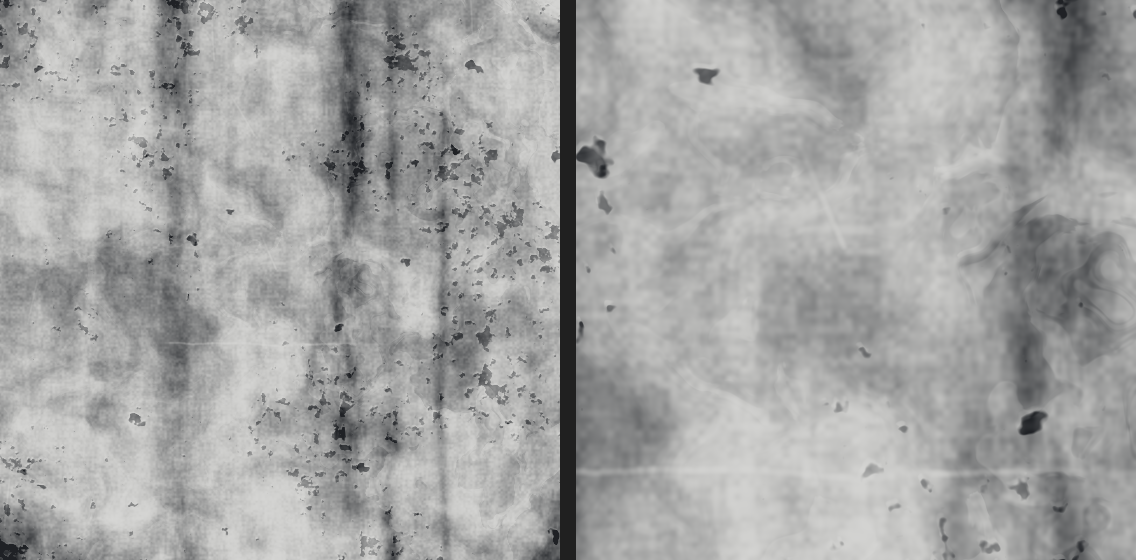
Left, the full canvas; right, a detail of the centre.
Give the GLSL for this texture, as a WebGL 2 fragment shader.

```glsl
#version 300 es
precision highp float;
// Weathered grey plaster: warped cloud noise with soft vertical stains, dark
// corners and pale peeled patches, then pits and chips with lit rims, fine
// scratches, a hairline crack and a woven grain laid on top.

#define BASE_TONE 0.675
#define CLOUD_CONTRAST 0.68
#define MOTTLE_CONTRAST 0.42
#define STREAK_CONTRAST 0.26
#define STAIN_DEPTH 0.25
#define CORNER_DEPTH 0.42
#define PATCH_LIFT 0.085
#define PIT_DEPTH 0.24
#define CHIP_DEPTH 0.36
#define GRAIN 0.085
#define STAIN_X vec4(0.32, 0.625, 0.70, 0.79)
#define STAIN_WIDTH vec4(0.034, 0.030, 0.014, 0.010)

uniform vec2 u_resolution;
out vec4 fragColor;

float hash(vec2 p) {
  vec3 q = fract(p.xyx * 0.1031);
  q += dot(q, q.yzx + 33.33);
  return fract((q.x + q.y) * q.z);
}

float noise(vec2 p) {
  vec2 i = floor(p), f = fract(p);
  f = f * f * (3.0 - 2.0 * f);
  return mix(mix(hash(i), hash(i + vec2(1, 0)), f.x),
             mix(hash(i + vec2(0, 1)), hash(i + vec2(1, 1)), f.x), f.y);
}

// Layered noise, centred on zero
float fbm(vec2 p, int octaves) {
  float sum = 0.0, amp = 1.0, total = 0.0;
  for (int i = 0; i < octaves; i++) {
    sum += amp * (noise(p) - 0.5);
    total += amp;
    amp *= 0.55;
    p = mat2(1.6, 1.2, -1.2, 1.6) * p + 17.3;
  }
  return sum / total;
}

// Soft vertical columns whose strength varies with height
float stains(vec2 uv) {
  float dark = 0.0;
  for (int i = 0; i < 4; i++) {
    float id = float(i) * 9.0;
    float drift = 0.012 * (noise(vec2(uv.y * 7.0, id)) - 0.5);
    float d = (uv.x - STAIN_X[i] + drift) / STAIN_WIDTH[i];
    float along = smoothstep(0.1, 0.85, noise(vec2(uv.y * 4.5 + id, id + 3.0)));
    dark += exp(-d * d) * (0.25 + 0.75 * along);
  }
  return dark * (1.0 + 2.2 * fbm(uv * vec2(45.0, 14.0), 4));
}

// Small clumped pits; bias raises their density
float pits(vec2 uv, float bias) {
  float clump = fbm(uv * 7.0 + 51.0, 4) * 0.9;
  float n = fbm(uv * 85.0, 3) + clump + bias;
  return smoothstep(0.27, 0.38, n);
}

// Sparse ragged chips, more frequent near the bottom
float chips(vec2 uv) {
  vec2 grid = uv * 15.0, cell = floor(grid);
  vec2 ragged = grid + 0.55 * vec2(fbm(uv * 55.0, 3), fbm(uv * 55.0 + 40.0, 3));
  float mask = 0.0;
  for (int y = -1; y <= 1; y++)
    for (int x = -1; x <= 1; x++) {
      vec2 id = cell + vec2(x, y);
      float chance = mix(0.28, 0.07, smoothstep(0.0, 6.0, id.y));
      vec2 centre = id + vec2(hash(id + 7.0), hash(id + 19.0));
      float radius = mix(0.06, 0.19, pow(hash(id + 31.0), 2.0));
      float d = length((ragged - centre) * vec2(0.9, 1.15)) - radius;
      mask = max(mask, step(hash(id + 3.0), chance) * smoothstep(0.03, -0.03, d));
    }
  return mask;
}

// Faint pale scratches, mostly upright
float scratches(vec2 uv) {
  float light = 0.0;
  for (int i = 0; i < 8; i++) {
    vec2 id = vec2(i, 5);
    vec2 start = vec2(hash(id), hash(id + 11.0));
    float angle = 1.57 + 1.3 * (hash(id + 23.0) - 0.5);
    vec2 dir = vec2(cos(angle), sin(angle));
    float len = mix(0.04, 0.13, hash(id + 37.0));
    vec2 q = uv - start;
    float t = clamp(dot(q, dir), 0.0, len);
    light += smoothstep(0.003, 0.0, length(q - dir * t)) * (1.0 - 0.7 * t / len);
  }
  return light * (0.4 + 0.6 * noise(uv * 60.0));
}

void main() {
  vec2 uv = gl_FragCoord.xy / u_resolution;
  vec2 warp = vec2(fbm(uv * 8.0, 4), fbm(uv * 8.0 + 31.0, 4));

  // Broad tone: clouds, mottling and vertical streaks
  float tone = BASE_TONE + CLOUD_CONTRAST * fbm(uv * 4.5 + warp * 1.2 + 3.0, 6);
  tone += MOTTLE_CONTRAST * fbm(uv * 19.0 + warp * 2.0, 5);
  tone += STREAK_CONTRAST * fbm(uv * vec2(24.0, 2.0) + 70.0, 4);

  // Peeled pale patches with crisp borders, stronger on the right
  float peel = fbm(uv * 7.0 + warp * 2.5 + 90.0, 6);
  tone += PATCH_LIFT * smoothstep(0.02, 0.055, peel) * mix(0.35, 1.0, smoothstep(0.3, 0.7, uv.x));

  // Stains and darkened corners
  float stain = stains(uv);
  vec2 edge = abs(uv - 0.5) * 2.0;
  float corner = smoothstep(0.5, 1.15, edge.x * edge.y + 0.9 * fbm(uv * 9.0 + 12.0, 5));
  corner *= 1.0 - 0.75 * uv.x * uv.y;
  tone -= STAIN_DEPTH * stain + CORNER_DEPTH * corner;

  // Pits and chips, lit along the edge facing the light
  vec2 lightStep = vec2(0.0015, -0.003);
  float bias = 0.07 * stain + 0.12 * corner;
  float pit = pits(uv, bias), chip = chips(uv);
  float rim = max(pits(uv + lightStep, bias) - pit, 0.0) + max(chips(uv + lightStep) - chip, 0.0);
  tone += 0.07 * rim - PIT_DEPTH * pit - CHIP_DEPTH * chip;

  // Scratches and one broken horizontal crack
  float crackY = 0.385 + 0.012 * fbm(vec2(uv.x * 12.0, 4.0), 3);
  float crack = smoothstep(0.0035, 0.0, abs(uv.y - crackY));
  crack *= smoothstep(0.22, 0.3, uv.x) * smoothstep(0.74, 0.66, uv.x);
  tone += 0.09 * scratches(uv) + 0.13 * crack * noise(vec2(uv.x * 25.0, 8.0));

  // Woven grain
  float weave = noise(uv * vec2(35.0, 230.0)) + noise(uv * vec2(230.0, 35.0)) - 1.0;
  tone += GRAIN * (noise(uv * 240.0) - 0.5 + 0.5 * weave);

  // Soft ceiling for the lights, cool tint in the darks
  tone = 0.84 - log(1.0 + exp((0.84 - tone) * 14.0)) / 14.0;
  tone = max(tone, 0.13);
  vec3 tint = mix(vec3(-0.012, 0.0, 0.02), vec3(0.002, 0.002, -0.005), clamp(tone / 0.77, 0.0, 1.0));
  fragColor = vec4(tone + tint, 1.0);
}
```
